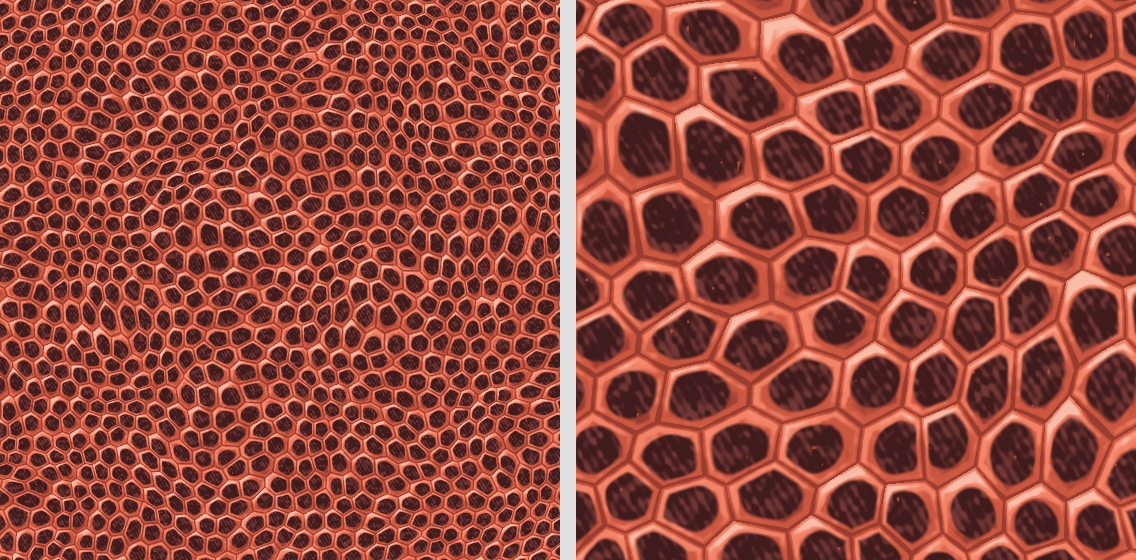
Left: the whole. Right: its middle third, enlarged.
Reproduce this texture procedurally as a WebGL 2 fragment shader.

```glsl
#version 300 es
precision highp float;
// Pebbled orange leather: dark flat-topped studs in creased, glossy polygonal cells.

#define CELLS 25.0        // studs across the middle of the canvas
#define BULGE 0.25        // crowding of the studs towards the borders
#define JITTER 0.36       // irregularity of the stud positions
#define WARP 0.55         // large-scale bending of the rows
#define STUD_RADIUS 0.385 // in cell units
#define WALL 0.105        // least gap between stud and crease
#define GLOSS 0.55        // strength of the highlights
#define GRAIN 250.0       // fineness of the weave on the studs
#define LIGHT_DIR vec2(-0.5, 0.866)

out vec4 fragColor;
uniform vec2 u_resolution;

const float ROW = 0.866;
const vec3 STUD_DARK = vec3(0.25, 0.105, 0.11);
const vec3 STUD_WORN = vec3(0.45, 0.22, 0.21);
const vec3 CREASE = vec3(0.60, 0.24, 0.19);
const vec3 LEATHER = vec3(0.80, 0.34, 0.25);
const vec3 RIDGE = vec3(0.95, 0.51, 0.40);
const vec3 SHINE = vec3(0.97, 0.74, 0.66);

float hash(vec2 p) {
  return fract(sin(dot(p, vec2(127.1, 311.7))) * 43758.5453);
}

vec2 hash2(vec2 p) {
  return vec2(hash(p), hash(p + 57.3));
}

float noise(vec2 p) {
  vec2 i = floor(p), f = fract(p);
  f = f * f * (3.0 - 2.0 * f);
  return mix(mix(hash(i), hash(i + vec2(1, 0)), f.x),
             mix(hash(i + vec2(0, 1)), hash(i + vec2(1, 1)), f.x), f.y);
}

float smoothMax(float a, float b, float k) {
  float h = max(k - abs(a - b), 0.0) / k;
  return max(a, b) + h * h * k * 0.25;
}

// Jittered site of a staggered lattice
vec2 site(vec2 id) {
  return vec2(id.x + 0.5 * mod(id.y, 2.0), id.y * ROW) + JITTER * (hash2(id) - 0.5);
}

// Offset from the nearest site (xy) and distance to the cell border (z)
vec3 cellField(vec2 p, out vec2 cellId) {
  float row = floor(p.y / ROW + 0.5);
  vec2 base = vec2(floor(p.x - 0.5 * mod(row, 2.0) + 0.5), row);
  vec2 nearest = vec2(9.0);
  for (int j = -2; j <= 2; j++)
    for (int i = -2; i <= 2; i++) {
      vec2 id = base + vec2(i, j);
      vec2 r = site(id) - p;
      if (dot(r, r) < dot(nearest, nearest)) {
        nearest = r;
        cellId = id;
      }
    }
  float border = 9.0;
  for (int j = -2; j <= 2; j++)
    for (int i = -2; i <= 2; i++) {
      vec2 r = site(base + vec2(i, j)) - p;
      vec2 across = r - nearest;
      if (dot(across, across) > 1e-4)
        border = min(border, dot(0.5 * (r + nearest), normalize(across)));
    }
  return vec3(-nearest, border);
}

void main() {
  vec2 uv = gl_FragCoord.xy / u_resolution.y;
  vec2 c = uv - 0.5 * u_resolution / u_resolution.y;
  float soft = max(0.035, 0.8 * CELLS / u_resolution.y);

  // Rounded surface with gently bent rows
  vec2 p = c * (1.0 + BULGE * dot(c, c)) * CELLS;
  p += WARP * 2.0 * (vec2(noise(p * 0.28 + 3.0), noise(p * 0.28 + 41.0)) - 0.5);

  vec2 id;
  vec3 cell = cellField(p, id);
  float border = cell.z;

  // Stud outline: a circle squeezed by its cell
  float radius = STUD_RADIUS * (0.94 + 0.12 * hash(id + 9.0));
  float wobble = 0.03 * (noise(p * 5.0) - 0.5);
  float stud = smoothMax(length(cell.xy) - radius, WALL - border, 0.08) + wobble;

  // Sloping walls: creased at the border, lit from one side
  float facing = dot(cell.xy / max(length(cell.xy), 0.01), LIGHT_DIR);
  float crease = 1.0 - smoothstep(0.0, 0.02 + soft, border);
  float ridge = smoothstep(0.02, 0.07, border) * (1.0 - smoothstep(0.08, 0.17, border));
  float tone = 0.40 + 0.20 * facing + 0.24 * ridge - 0.34 * crease;
  tone += 0.34 * (noise(p * 2.3 + 17.0) - 0.5) + 0.16 * (noise(uv * GRAIN) - 0.5);
  float glint = pow(max(facing, 0.0), 3.0) * smoothstep(0.01, 0.08, stud);
  tone += GLOSS * glint * smoothstep(0.25, 0.85, noise(p * 0.9 + 70.0));

  vec3 color = mix(CREASE, LEATHER, smoothstep(0.12, 0.38, tone));
  color = mix(color, RIDGE, smoothstep(0.46, 0.72, tone));
  color = mix(color, SHINE, smoothstep(0.80, 1.10, tone));

  // Woven stud tops with a few bright specks
  float weave = 0.5 + 0.5 * sin((uv.x + uv.y * 0.6) * GRAIN * 4.0);
  float worn = 0.6 * noise(uv * GRAIN + 5.0) + 0.25 * weave + 0.3 * noise(p * 4.0);
  vec3 top = mix(STUD_DARK, STUD_WORN, smoothstep(0.45, 0.95, worn));
  float speck = smoothstep(0.93, 0.98, noise(uv * GRAIN * 0.8 + 90.0));
  top = mix(top, LEATHER, 0.7 * speck);

  color = mix(top, color, smoothstep(-soft, soft, stud));
  fragColor = vec4(color, 1.0);
}
```
